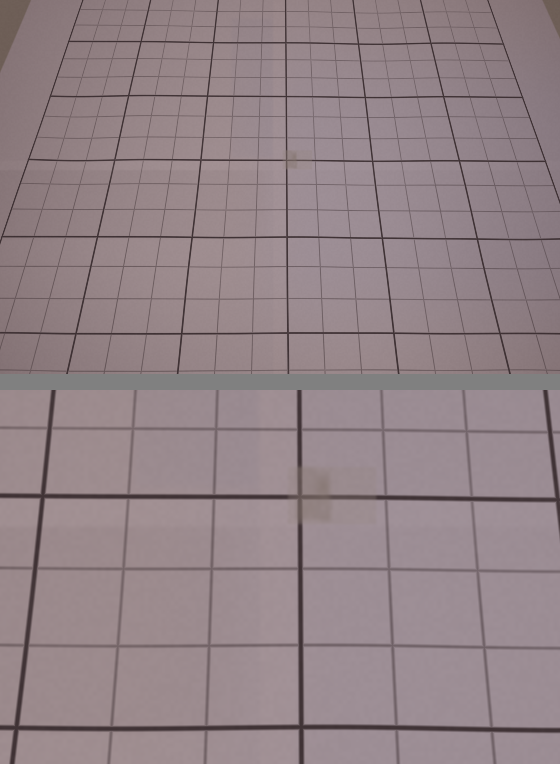
Top: the whole. Bottom: its middle third, enlarged.
Reproduce this pattern procedurally as a WebGL 1 fragment shader.

```glsl
precision highp float;
// A creased, taped sheet of ruled squares seen in perspective under dim warm light.

uniform vec2 u_resolution;

const float ASPECT = 1.5;
const float SUBDIVISIONS = 3.0;
const float GRID_HALF_COLUMNS = 3.0;
const float HORIZON = 1.551;       // distance of the horizon above the top edge
const float COLUMN_SCALE = 0.1164; // column width per unit below the horizon
const float ROW_SCALE = 20.957;
const float ROW_OFFSET = 12.578;
const vec3 INK = vec3(0.23, 0.18, 0.19);
const vec3 TABLE = vec3(0.43, 0.37, 0.34);

float hash(vec2 p) {
    vec3 q = fract(vec3(p.xyx) * 0.1031);
    q += dot(q, q.yzx + 33.33);
    return fract((q.x + q.y) * q.z);
}

float noise(vec2 p) {
    vec2 i = floor(p);
    vec2 f = fract(p);
    f = f * f * (3.0 - 2.0 * f);
    float low = mix(hash(i), hash(i + vec2(1.0, 0.0)), f.x);
    float high = mix(hash(i + vec2(0.0, 1.0)), hash(i + vec2(1.0, 1.0)), f.x);
    return mix(low, high, f.y);
}

// Small waves and a slight tilt of the sheet.
vec2 bendPaper(vec2 p) {
    float tilt = 0.006 * (1.0 - p.y) * (p.x - 0.5 * ASPECT);
    vec2 wave = vec2(noise(p * 4.0 + 7.0), noise(p * vec2(5.0, 3.0))) - 0.5;
    return p + wave * vec2(0.003, 0.007) - vec2(0.0, tilt);
}

// Maps the canvas to column and row numbers on the sheet.
vec2 sheetCoords(vec2 p) {
    float depth = p.y + HORIZON;
    float middle = 0.7656 + 0.006 * p.y;
    return vec2((p.x - middle) / (COLUMN_SCALE * depth), ROW_OFFSET - ROW_SCALE / depth);
}

float stroke(float dist, float halfWidth, float soft) {
    return 1.0 - smoothstep(halfWidth - soft, halfWidth + soft, dist);
}

float band(float x, float from, float to, float soft) {
    return smoothstep(from - soft, from + soft, x) * (1.0 - smoothstep(to - soft, to + soft, x));
}

float box(vec2 p, vec2 from, vec2 to, float soft) {
    return band(p.x, from.x, to.x, soft) * band(p.y, from.y, to.y, soft);
}

// Ink coverage of both line directions; spacing is the cell size on the canvas.
float ruling(vec2 cell, vec2 spacing, float halfWidth, float soft) {
    vec2 dist = abs(cell - floor(cell + 0.5)) * spacing;
    return max(stroke(dist.x, halfWidth, soft), stroke(dist.y, halfWidth, soft));
}

float gridInk(vec2 sheet, vec2 p, float soft) {
    float depth = p.y + HORIZON;
    vec2 spacing = vec2(COLUMN_SCALE * depth, depth * depth / ROW_SCALE);
    float scale = mix(0.85, 1.1, p.y);
    float wear = 0.85 + 0.3 * noise(p * 11.0);
    float major = ruling(sheet, spacing, 0.0021 * scale, soft);
    float minor = ruling(sheet * SUBDIVISIONS, spacing / SUBDIVISIONS, 0.0013 * scale, soft);
    float inside = stroke((abs(sheet.x) - GRID_HALF_COLUMNS) * spacing.x, 0.002, soft);
    float minorTone = mix(0.36, 0.48, p.y) * wear;
    return inside * max(major * min(wear, 0.95), minor * minorTone);
}

// Uneven light, joined sheets and their overlap.
vec3 paperColor(vec2 p) {
    vec2 fromLight = p - vec2(0.76, 0.58);
    float light = 0.624 - 0.14 * dot(fromLight, fromLight);
    light += 0.016 * (noise(p * 3.0 + 2.0) - 0.5);
    vec3 color = vec3(light, light - 0.068, light - 0.058);

    float cool = smoothstep(0.6, 0.85, p.x) * band(p.y, 0.15, 0.85, 0.2);
    color += cool * vec3(-0.012, -0.002, 0.016);
    float overlap = band(p.y, 0.43, 0.455, 0.003) * (0.6 + 0.4 * noise(p * 9.0));
    color += 0.014 * overlap;
    color -= 0.012 * band(p.y, 0.455, 0.64, 0.004) * (1.0 - smoothstep(0.68, 0.74, p.x));
    color += vec3(0.012, 0.009, 0.006) * band(p.x, 0.732, 0.765, 0.003);
    color -= vec3(0.012, 0.008, 0.002) * box(p, vec2(0.62, 0.05), vec2(0.73, 0.42), 0.006);
    return color;
}

// Translucent tape with a dull smudge where the sheets meet.
vec3 addTape(vec3 color, vec2 p) {
    float tape = box(p, vec2(0.757, 0.402), vec2(0.836, 0.453), 0.002);
    float core = box(p, vec2(0.765, 0.402), vec2(0.795, 0.45), 0.004);
    float streak = noise(p * vec2(90.0, 50.0));
    color = mix(color, vec3(0.58, 0.52, 0.50), tape * 0.3);
    return mix(color, vec3(0.50, 0.44, 0.41), core * streak * 0.65);
}

void main() {
    vec2 uv = gl_FragCoord.xy / u_resolution;
    vec2 p = vec2(uv.x * ASPECT, 1.0 - uv.y);
    float soft = max(0.0014, 0.6 / u_resolution.y);
    vec2 bent = bendPaper(p);
    vec2 sheet = sheetCoords(bent);

    vec3 color = mix(paperColor(p), INK, gridInk(sheet, bent, soft));
    color = addTape(color, p);
    float onPaper = stroke(abs(sheet.x - 0.02), 3.79, 0.015);
    color = mix(TABLE, color, onPaper);
    color += 0.012 * (noise(p * 260.0) - 0.5);
    gl_FragColor = vec4(color, 1.0);
}
```
